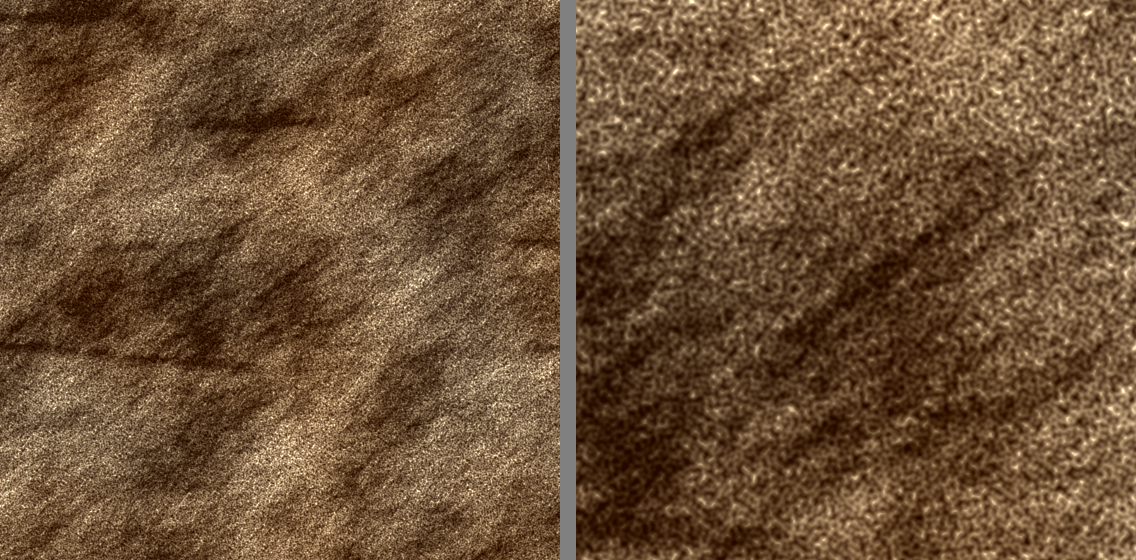
Left, the full canvas; right, a detail of the centre.
Write a Shadertoy shader that draws this texture.

```glsl
// Rough brown sandstone: diagonal gradient-noise relief lit from the upper left,
// crossed by a few faint, nearly level cracks and covered with sparkling grain.
// A single tone value is built up first and then turned into a warm brown.

float hash(vec2 p) {
    vec3 q = fract(p.xyx * vec3(0.1031, 0.1030, 0.0973));
    q += dot(q, q.yzx + 33.33);
    return fract((q.x + q.y) * q.z);
}

vec2 gradient(vec2 cell) {
    float angle = 6.2832 * hash(cell);
    return vec2(cos(angle), sin(angle));
}

float gradientNoise(vec2 p) {
    vec2 i = floor(p), f = p - i;
    vec2 u = f * f * f * (f * (f * 6.0 - 15.0) + 10.0);
    vec2 e = vec2(1.0, 0.0);
    float low = mix(dot(gradient(i), f), dot(gradient(i + e), f - e), u.x);
    float high = mix(dot(gradient(i + e.yx), f - e.yx), dot(gradient(i + 1.0), f - 1.0), u.x);
    return mix(low, high, u.y);
}

// Rock height, stretched along a rising diagonal
float rockHeight(vec2 uv) {
    vec2 along = vec2(cos(0.6), sin(0.6));
    vec2 p = vec2(dot(uv, along) * 0.62, dot(uv, vec2(-along.y, along.x))) * 5.0 + 20.0;
    float height = 0.0, amplitude = 1.0;
    for (int i = 0; i < 6; i++) {
        height += amplitude * gradientNoise(p);
        p = p * 2.03 + 17.3;
        amplitude *= 0.72;
    }
    return height;
}

// Dark broken seams, each with a paler ledge just below
float cracks(vec2 uv, float height) {
    float shade = 0.0;
    for (int i = 0; i < 4; i++) {
        float row = float(i);
        float level = 0.36 + 0.205 * row + 0.05 * gradientNoise(vec2(uv.x * 2.6 + 4.0, row * 7.3 + 2.4));
        float d = uv.y - level + 0.008 * height;
        float presence = smoothstep(-0.22, 0.22, gradientNoise(vec2(uv.x * 3.2 + 9.0, row * 5.7 + 3.4)) - 0.05 * row + 0.04);
        float seam = exp(-pow(d / 0.009, 2.0));
        float ledge = exp(-pow((d + 0.03) / 0.022, 2.0));
        shade += presence * (0.17 * seam - 0.05 * ledge);
    }
    return shade;
}

void mainImage(out vec4 fragColor, in vec2 fragCoord) {
    vec2 uv = fragCoord / iResolution.y;

    // Relief and its side lighting
    float height = rockHeight(uv);
    float slope = height - rockHeight(uv + vec2(-0.004, 0.006));
    float tone = 0.43 + 0.27 * height + 0.25 * slope;
    tone += 0.12 * gradientNoise(uv * vec2(2.0, 5.0) + 31.7);
    tone -= cracks(uv, height);

    // Fine grain, strongest on the lit parts
    mat2 turn = mat2(0.8, 0.6, -0.6, 0.8);
    float grain = gradientNoise(turn * uv * 290.0) + 0.6 * gradientNoise(turn * uv * 173.0 + 50.0);
    float sparkle = smoothstep(0.38, 0.65, grain);
    tone = max(tone, 0.19) * (1.0 + 0.78 * grain + 0.25 * sparkle);
    tone = max(tone, 0.13);

    // Brown ramp with slow drifts between rusty and grey
    vec3 color = vec3(0.43, 0.32, 0.212) + (tone - 0.43) * vec3(1.0, 0.98, 0.86);
    float rust = gradientNoise(uv * 3.5 + 12.6);
    color += rust * vec3(0.035, -0.01, -0.045);
    fragColor = vec4(clamp(color, 0.0, 1.0), 1.0);
}
```
